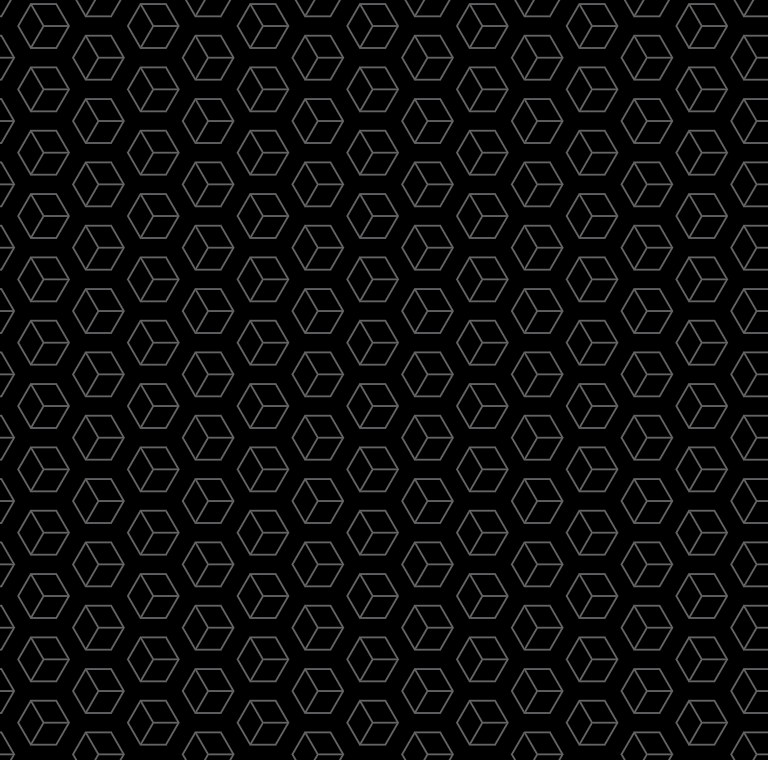
Give the GLSL for this pattern, as a Shadertoy shader.

```glsl
// Staggered lattice of thin grey hexagonal cube outlines on black.

const float ROWS = 12.0;                      // repeats down the canvas
const vec2  PERIOD = vec2(1.7320508, 1.0);    // lattice cell, in row pitches
const vec2  ORIGIN = vec2(0.688, 0.589);      // centre of the lower left cube
const float APOTHEM = 0.347;                  // cube centre to edge line
const float LINE_WIDTH = 0.029;
const vec3  LINE_COLOR = vec3(0.392, 0.392, 0.398);
const vec3  BACKGROUND = vec3(0.0);
const float SECTOR = 2.0943951;               // a third of a turn

// Unsigned distance to a flat-topped hexagon outline
float hexagonOutline(vec2 p, float apothem) {
    p = abs(p);
    return abs(max(p.y, dot(p, vec2(0.8660254, 0.5))) - apothem);
}

// Distance to three spokes, the first pointing right
float spokes(vec2 p, float len) {
    float d = 1e3;
    for (int i = 0; i < 3; i++) {
        float a = float(i) * SECTOR;
        vec2 dir = vec2(cos(a), sin(a));
        d = min(d, length(p - dir * clamp(dot(p, dir), 0.0, len)));
    }
    return d;
}

float cube(vec2 p) {
    float circumradius = APOTHEM / 0.8660254;
    return min(hexagonOutline(p, APOTHEM), spokes(p, circumradius));
}

// Offset from the nearest centre of a rectangular grid
vec2 repeatCell(vec2 p) {
    return p - PERIOD * round(p / PERIOD);
}

// Box-filtered coverage of a line at distance d
float lineCoverage(float d, float pixel) {
    float h = 0.5 * LINE_WIDTH;
    return clamp(0.5 + (h - d) / pixel, 0.0, 1.0)
         - clamp(0.5 - (h + d) / pixel, 0.0, 1.0);
}

void mainImage(out vec4 fragColor, in vec2 fragCoord) {
    float pixel = ROWS / iResolution.y;
    vec2 p = fragCoord * pixel - ORIGIN;

    // Two interleaved grids, the second shifted by half a cell
    float d = min(cube(repeatCell(p)), cube(repeatCell(p - 0.5 * PERIOD)));

    fragColor = vec4(mix(BACKGROUND, LINE_COLOR, lineCoverage(d, pixel)), 1.0);
}
```
